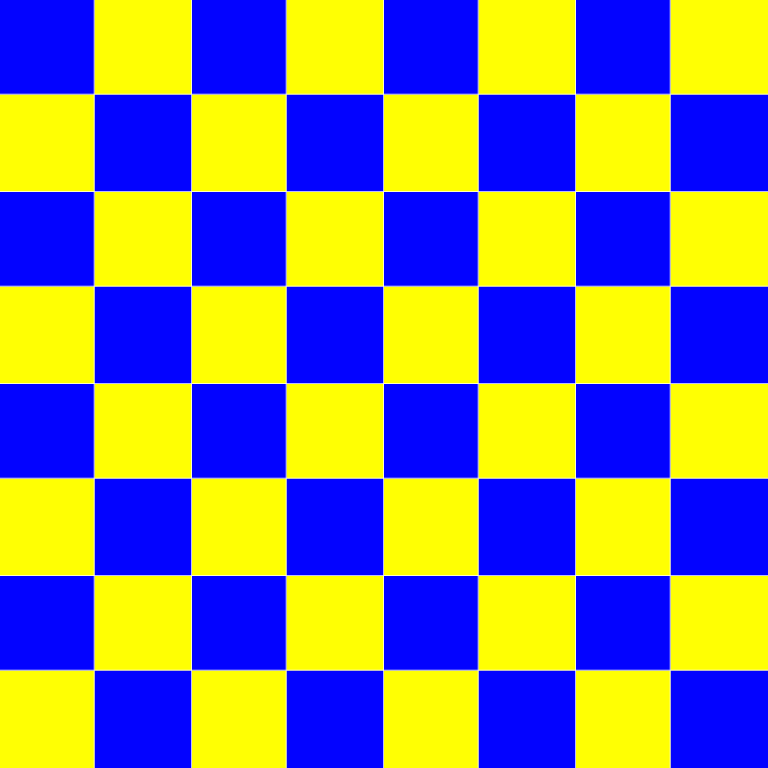
Give the GLSL for this pattern, as a Shadertoy shader.

```glsl
const vec3 BLUE = vec3(0.01, 0.01, 1.0);
const vec3 YELLOW = vec3(1.0, 1.0, 0.01);
const vec3 GROUT = vec3(1.0);

const float REPEATS = 4.0;         // tiles per side, each two cells wide
const float SPLIT = 63.0 / 128.0;  // where the first cell of a tile ends
const float GAP = 0.49 / 128.0;    // width of the pale seam

// Running integral of a stripe that fills [start, end] of every unit
float stripeIntegral(float t, float start, float end) {
    float size = end - start;
    return floor(t) * size + clamp(fract(t) - start, 0.0, size);
}

// Stripe coverage averaged over a pixel footprint
float stripe(float t, float start, float end, float footprint) {
    float h = 0.5 * footprint;
    return (stripeIntegral(t + h, start, end) - stripeIntegral(t - h, start, end)) / footprint;
}

// Seams close both cells of a tile, except at the far canvas edge
float seam(float t, float footprint) {
    float inner = stripe(t, SPLIT - GAP, SPLIT, footprint);
    float outer = stripe(t, 1.0 - GAP, 1.0, footprint);
    return inner + outer * step(t, REPEATS - 0.5);
}

void mainImage(out vec4 fragColor, in vec2 fragCoord) {
    vec2 uv = fragCoord / iResolution.xy;
    vec2 tile = vec2(uv.x, 1.0 - uv.y) * REPEATS;
    vec2 footprint = REPEATS / iResolution.xy;

    // Checkerboard: cells alternate along both axes
    float oddX = stripe(tile.x, SPLIT, 1.0, footprint.x);
    float oddY = stripe(tile.y, SPLIT, 1.0, footprint.y);
    float checker = oddX + oddY - 2.0 * oddX * oddY;
    vec3 color = mix(BLUE, YELLOW, checker);

    // Pale seams between cells
    float seamX = seam(tile.x, footprint.x);
    float seamY = seam(tile.y, footprint.y);
    color = mix(color, GROUT, 1.0 - (1.0 - seamX) * (1.0 - seamY));

    fragColor = vec4(color, 1.0);
}
```
